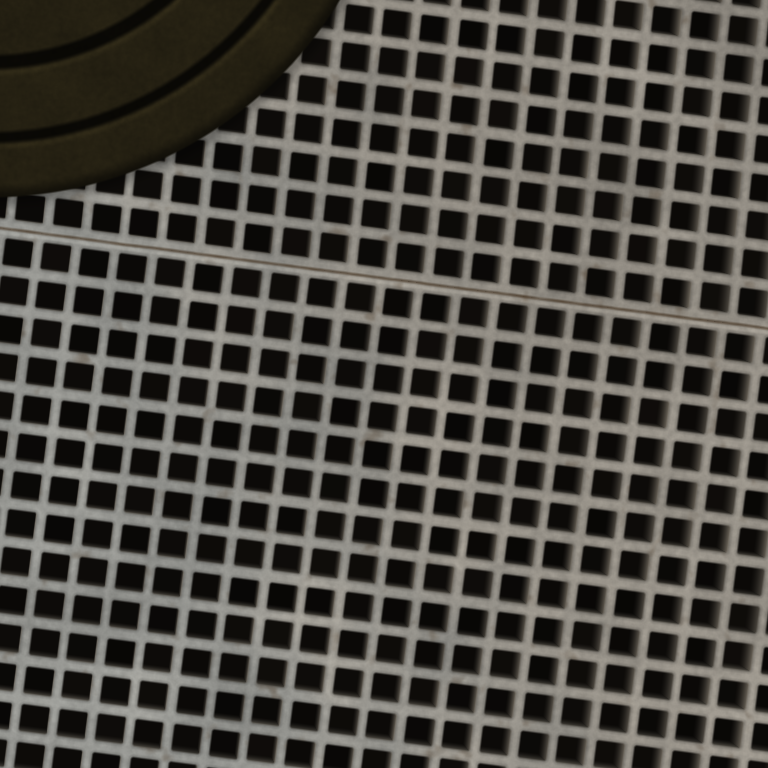
Give the GLSL for this texture, as a WebGL 1 fragment shader.

```glsl
precision highp float;
// A worn plastic grille of square holes, tilted, in two panels that meet at a seam.
// Each hole shows its lit inner walls by parallax; a dark grooved disc covers a corner.
// Positions run from the top left corner, in canvas units; cells are one PITCH wide.

uniform vec2 u_resolution;

#define PITCH 0.0499
#define TILT 0.130
#define SEAM_Y 0.297
#define HOLE_HALF vec2(0.375, 0.355)
#define HOLE_ROUND 0.07
#define JITTER 0.03
#define PARALLAX 0.34
#define SOFTNESS 0.0019
#define WEAR 0.16
#define DISC_CENTER vec2(-0.014, -0.277)
#define DISC_RADIUS 0.534

const vec3 BAR_COOL = vec3(0.555, 0.557, 0.540);
const vec3 BAR_WARM = vec3(0.560, 0.540, 0.505);
const vec3 HOLE_DARK = vec3(0.045, 0.038, 0.030);
const vec3 WALL_SIDE = vec3(0.390, 0.365, 0.325);
const vec3 WALL_BASE = vec3(0.300, 0.285, 0.255);
const vec3 GRIME = vec3(0.300, 0.235, 0.165);
const vec3 DISC_OLIVE = vec3(0.142, 0.124, 0.070);

vec2 hash2(vec2 p) {
  vec3 q = fract(p.xyx * vec3(0.1031, 0.1030, 0.0973));
  q += dot(q, q.yzx + 33.33);
  return fract((q.xx + q.yz) * q.zy);
}

float gradientDot(vec2 corner, vec2 offset) {
  return dot(hash2(corner + 71.0) * 2.0 - 1.0, offset);
}

float gradientNoise(vec2 p) {
  vec2 i = floor(p), f = fract(p);
  vec2 w = f * f * f * (f * (f * 6.0 - 15.0) + 10.0);
  vec2 x = vec2(1.0, 0.0);
  return mix(mix(gradientDot(i, f), gradientDot(i + x, f - x), w.x),
             mix(gradientDot(i + x.yx, f - x.yx), gradientDot(i + 1.0, f - 1.0), w.x), w.y);
}

float fbm(vec2 p) {
  float sum = 0.0, amp = 1.0;
  for (int i = 0; i < 3; i++) {
    sum += amp * gradientNoise(p);
    p = p * 2.1 + 17.3;
    amp *= 0.5;
  }
  return sum;
}

float roundedBox(vec2 p, vec2 halfSize, float r) {
  vec2 d = abs(p) - halfSize + r;
  return length(max(d, 0.0)) + min(max(d.x, d.y), 0.0) - r;
}

float stripe(float d, float width, float soft) {
  return 1.0 - smoothstep(width - soft, width + soft, abs(d));
}

// Panel coordinates in cells: x along the seam, y down from it.
vec2 toPanel(vec2 p) {
  float c = cos(TILT), s = sin(TILT);
  p.y -= SEAM_Y;
  return vec2(c * p.x + s * p.y, c * p.y - s * p.x) / PITCH;
}

// Dark shaft with a side wall and a lower wall that fade with depth.
vec3 holeColor(vec2 c, vec2 p, vec2 rnd) {
  vec2 shift = vec2(0.04 + PARALLAX * max(p.x - 0.12, 0.0),
                    0.06 + 0.17 * abs(p.y - 0.3));
  vec2 rise = (c + shift - HOLE_HALF) / shift;
  float height = clamp(max(rise.x, rise.y), 0.0, 1.0);
  vec3 wall = mix(WALL_BASE, WALL_SIDE, smoothstep(-0.1, 0.1, rise.x - rise.y));
  wall *= 0.75 + 0.35 * rnd.x;
  vec3 dark = HOLE_DARK * (0.7 + 0.6 * rnd.y);
  return mix(dark, wall, height * (0.35 + 0.65 * height));
}

vec3 grilleColor(vec2 p, float soft) {
  vec2 g = toPanel(p);
  float upper = step(g.y, 0.0);
  vec2 center = mix(vec2(0.556, 0.593), vec2(0.73 + 0.024 * (g.y + 0.61), -0.613), upper);
  vec2 lattice = g - center + 0.5;
  vec2 id = floor(lattice) + 50.0 + 100.0 * upper;
  vec2 rnd = hash2(id);
  vec2 c = fract(lattice) - 0.5 + JITTER * (rnd - 0.5);
  float d = roundedBox(c, HOLE_HALF, HOLE_ROUND);
  float edge = soft / PITCH;

  // Bars with dim edges, broad light changes, dirt and fine grain.
  float blotch = fbm(p * 6.0);
  vec3 bar = mix(BAR_COOL, BAR_WARM, smoothstep(0.2, 0.9, p.x + 0.3 * (1.0 - p.y) + 0.3 * blotch));
  bar *= 0.86 + 0.18 * smoothstep(0.0, 0.11, d);
  bar *= 1.0 + WEAR * blotch + 0.10 * fbm(p * 90.0) + 0.06 * (p.y - 0.4);
  float dirt = smoothstep(0.25, 0.75, fbm(p * 24.0 + 5.0));
  bar = mix(bar, GRIME, 0.4 * dirt);

  // Seam: a brown gap beside a pale lip.
  float wobble = 0.02 * gradientNoise(vec2(g.x * 0.8, 3.0));
  float gap = stripe(g.y + wobble, 0.035, edge);
  bar = mix(bar, GRIME, gap * (0.65 + 0.3 * gradientNoise(g * 2.0)));
  bar *= 1.0 + 0.10 * stripe(g.y - 0.11, 0.04, edge);
  return mix(holeColor(c, p, rnd), bar, smoothstep(-edge, edge, d));
}

vec3 discColor(float r, vec2 p, float soft) {
  float grooves = max(stripe(r - 0.456, 0.007, soft * 2.0), stripe(r - 0.358, 0.009, soft * 2.0));
  float lips = max(stripe(r - 0.468, 0.003, soft * 2.0), stripe(r - 0.372, 0.003, soft * 2.0));
  vec3 color = DISC_OLIVE * (1.0 + 0.15 * fbm(p * 14.0) + 0.12 * fbm(p * 120.0));
  color *= (1.0 + 0.25 * lips) * (1.0 - 0.75 * grooves);
  return color * (1.0 - 0.5 * smoothstep(DISC_RADIUS - 0.02, DISC_RADIUS, r));
}

void main() {
  vec2 p = gl_FragCoord.xy / u_resolution;
  p.y = 1.0 - p.y;
  float soft = max(SOFTNESS, 0.8 / u_resolution.y);
  float r = length(p - DISC_CENTER);
  float rim = r - DISC_RADIUS;
  vec3 color = grilleColor(p, soft) * (0.7 + 0.3 * smoothstep(0.0, 0.02, rim));
  color = mix(discColor(r, p, soft), color, smoothstep(-soft, soft, rim));
  gl_FragColor = vec4(color, 1.0);
}
```
